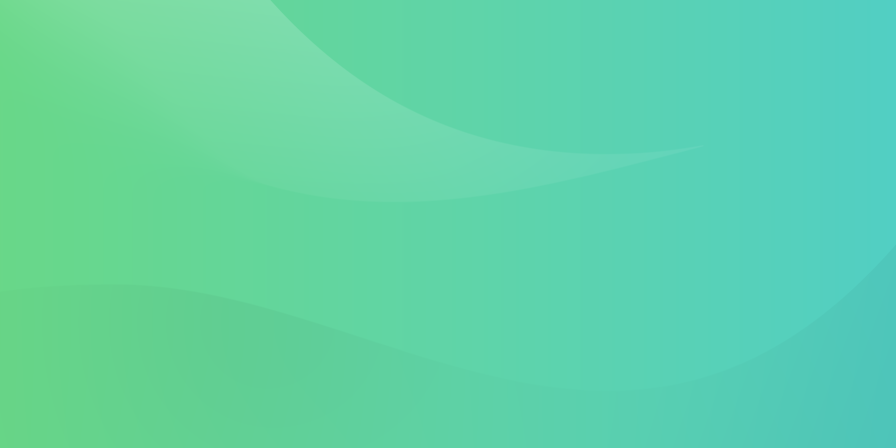
Write a Shadertoy shader that draws this background.

```glsl
// A calm green-to-turquoise backdrop: a horizontal three-stop gradient, a pale
// translucent swoosh tapering to a tip at the right, and a faintly shaded wave
// below. Each edge is a polynomial height curve; x runs 0..2 and y runs 0..1.

const vec3 GREEN = vec3(0.41, 0.845, 0.535);
const vec3 MINT = vec3(0.375, 0.832, 0.655);
const vec3 TURQUOISE = vec3(0.32, 0.81, 0.765);

const vec2 SWOOSH_TOP_LOW = vec2(1.354, 0.656);     // lowest point of upper edge
const vec2 SWOOSH_BOTTOM_LOW = vec2(0.88, 0.549);   // lowest point of lower edge
const float SWOOSH_TIP_X = 1.57;
const float SWOOSH_OPACITY = 0.18;
const vec2 SWOOSH_SLOPE = vec2(0.10, 0.33);         // opacity change per unit
const vec2 SWOOSH_PEAK = vec2(0.60, 1.0);
const float SWOOSH_BLUR = 0.25;                     // softness at far left

const vec2 WAVE_CENTER = vec2(0.807, 0.2465);       // inflection point
const float WAVE_HALF_SPAN = 0.547;                 // inflection to crest
const float WAVE_SLOPE = 0.325;
const float WAVE_CREST_X = 0.26;
const vec2 SHADE_CENTER = vec2(0.55, 0.28);
const float SHADE_RADIUS = 0.36;
const float SHADE_BASE = 0.012;
const float SHADE_LEFT = 0.025;
const float SHADE_RIGHT = 0.04;

vec3 backdrop(float t) {
    vec3 leftHalf = mix(GREEN, MINT, clamp(2.0 * t, 0.0, 1.0));
    return mix(leftHalf, TURQUOISE, clamp(2.0 * t - 1.0, 0.0, 1.0));
}

float swooshTop(float x) {
    float d = x - SWOOSH_TOP_LOW.x;
    return SWOOSH_TOP_LOW.y + d * d * (0.44 - 0.10 * d + 0.17 * d * d);
}

float swooshBottom(float x) {
    float d = x - SWOOSH_BOTTOM_LOW.x;
    return SWOOSH_BOTTOM_LOW.y + d * d * (0.41 - 0.215 * d);
}

float waveHeight(float x) {
    float u = x - WAVE_CENTER.x;
    float s = u / WAVE_HALF_SPAN;
    float leftLift = min(x - WAVE_CREST_X, 0.0);
    return WAVE_CENTER.y - WAVE_SLOPE * u * (1.0 - s * s / 3.0)
         + 0.45 * leftLift * leftLift - 0.008 * pow(max(u, 0.0), 5.0);
}

// Coverage of the region above a height, blending over the given width
float above(float y, float height, float width) {
    return smoothstep(-width, width, y - height);
}

float swooshAlpha(vec2 p, float pixel) {
    float softness = mix(SWOOSH_BLUR, pixel, smoothstep(0.15, 0.60, p.x));
    float shape = above(p.y, swooshBottom(p.x), softness)
                * (1.0 - above(p.y, swooshTop(p.x), pixel))
                * (1.0 - smoothstep(-pixel, pixel, p.x - SWOOSH_TIP_X));
    float strength = SWOOSH_OPACITY + dot(SWOOSH_SLOPE, p - SWOOSH_PEAK);
    float tipFade = 1.0 - 0.6 * smoothstep(0.7, 1.6, p.x);
    return shape * clamp(strength, 0.0, SWOOSH_OPACITY) * tipFade;
}

float waveAlpha(vec2 p, float pixel) {
    vec2 q = (p - SHADE_CENTER) / SHADE_RADIUS;
    float strength = SHADE_BASE + SHADE_LEFT * exp(-dot(q, q))
                   + SHADE_RIGHT * smoothstep(1.3, 2.1, p.x - 0.5 * p.y);
    return strength * (1.0 - above(p.y, waveHeight(p.x), pixel));
}

void mainImage(out vec4 fragColor, in vec2 fragCoord) {
    vec2 uv = fragCoord / iResolution.xy;
    vec2 p = vec2(2.0 * uv.x, uv.y);
    float pixel = 1.0 / iResolution.y;

    vec3 color = backdrop(uv.x);
    color = mix(color, vec3(1.0), swooshAlpha(p, pixel));
    color *= 1.0 - waveAlpha(p, pixel);
    fragColor = vec4(color, 1.0);
}
```
